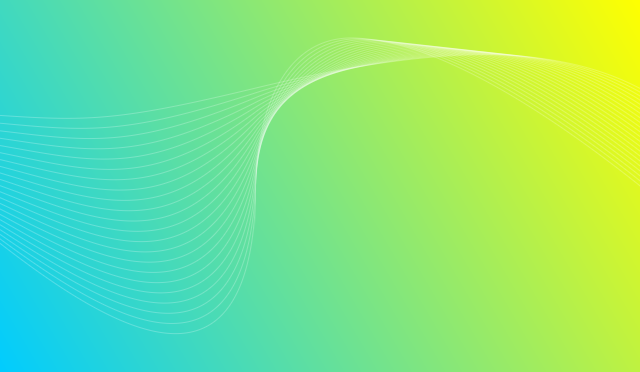
Reproduce this background procedurally as a WebGL 2 fragment shader.

```glsl
#version 300 es
precision highp float;
// A diagonal cyan-to-yellow gradient crossed by a twisting ribbon of thin
// white lines. Each line is a chain of three cubic Bezier curves, blended
// between two edge curves; its distance is found by solving x(s) = p.x.

uniform vec2 u_resolution;
out vec4 fragColor;

const vec2 CANVAS = vec2(768.0, 448.0); // virtual canvas, y pointing down
const int LINES = 22;

// Control points of the two ribbon edges, three per curve plus the end.
const vec2 FIRST[10] = vec2[10](
    vec2(0, 139), vec2(105, 146), vec2(142, 146),
    vec2(307, 106), vec2(373, 90), vec2(520, 57),
    vec2(630, 68), vec2(740, 79), vec2(790, 117), vec2(840, 154));
const vec2 LAST[10] = vec2[10](
    vec2(0, 293), vec2(140, 402), vec2(303, 496),
    vec2(307, 226), vec2(308.6, 118), vec2(350, 34),
    vec2(440, 47), vec2(530, 56), vec2(650, 129), vec2(772, 227));

vec2 controlPoint(int i, float k) {
    vec2 c = mix(FIRST[i], LAST[i], k);
    // Lines bunch toward the lower end of the left border.
    if (i == 0) c.y += 45.0 * k * (1.0 - k);
    return c;
}

// Approximate distance from p to line k of the ribbon, k in 0..1.
float lineDistance(vec2 p, float k) {
    int start = p.x < controlPoint(3, k).x ? 0 : p.x < controlPoint(6, k).x ? 3 : 6;
    vec2 a = controlPoint(start, k);
    vec2 b = controlPoint(start + 1, k);
    vec2 c = controlPoint(start + 2, k);
    vec2 d = controlPoint(start + 3, k);

    // Polynomial form of the curve: ((c3 s + c2) s + c1) s + a
    vec2 c1 = 3.0 * (b - a);
    vec2 c2 = 3.0 * (c - 2.0 * b + a);
    vec2 c3 = d - a + 3.0 * (b - c);

    // x grows along the curve, so bisection finds the parameter.
    float s = 0.5;
    float stepSize = 0.25;
    for (int i = 0; i < 14; i++) {
        float x = ((c3.x * s + c2.x) * s + c1.x) * s + a.x;
        s += x < p.x ? stepSize : -stepSize;
        stepSize *= 0.5;
    }
    float y = ((c3.y * s + c2.y) * s + c1.y) * s + a.y;
    vec2 tangent = (3.0 * c3 * s + 2.0 * c2) * s + c1;
    return abs(p.y - y) * abs(tangent.x) / max(length(tangent), 0.001);
}

void main() {
    vec2 uv = gl_FragCoord.xy / u_resolution;
    vec2 p = vec2(uv.x, 1.0 - uv.y) * CANVAS;
    float pixel = CANVAS.x / u_resolution.x;

    // Gradient along the canvas diagonal
    float t = dot(uv * CANVAS, CANVAS) / dot(CANVAS, CANVAS);
    vec3 color = mix(vec3(0.0, 0.8, 1.0), vec3(1.0, 1.0, 0.0), t);

    // Ribbon lines, layered as translucent white
    float lineWidth = 0.6;
    float halfWidth = 0.5 * max(lineWidth, pixel);
    float opacity = 0.48 * min(1.0, lineWidth / pixel);
    float uncovered = 1.0;
    for (int i = 0; i < LINES; i++) {
        float dist = lineDistance(p, float(i) / float(LINES - 1));
        uncovered *= 1.0 - opacity * clamp((halfWidth - dist) / pixel + 0.5, 0.0, 1.0);
    }
    fragColor = vec4(mix(vec3(1.0), color, uncovered), 1.0);
}
```
